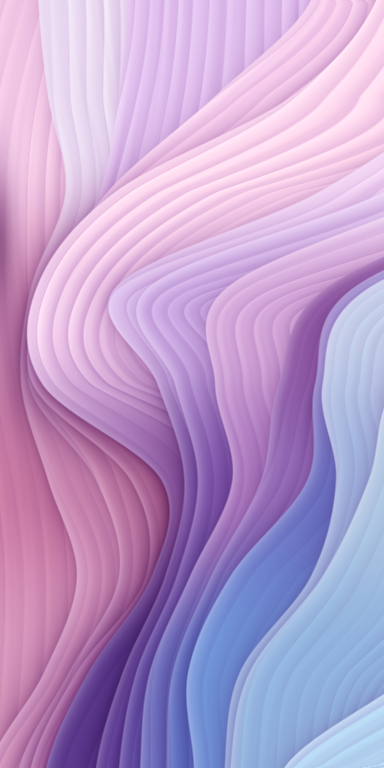
A Shadertoy shader for this background:

```glsl
// Overlapping silk folds sweeping in an S curve from pink through violet to pale blue.

float hash(vec2 p) {
    return fract(sin(dot(p, vec2(127.1, 311.7))) * 43758.5453);
}

float noise(vec2 p) {
    vec2 i = floor(p), f = fract(p);
    f = f * f * (3.0 - 2.0 * f);
    return mix(mix(hash(i), hash(i + vec2(1, 0)), f.x),
               mix(hash(i + vec2(0, 1)), hash(i + vec2(1, 1)), f.x), f.y);
}

// Smooth curve x(v) through nine evenly spaced knots, v running downward
float spline(float knots[9], float v) {
    float s = clamp(v, 0.0, 0.9999) * 8.0;
    int i = int(s);
    float t = fract(s);
    float a = knots[max(i - 1, 0)], b = knots[i];
    float c = knots[i + 1], d = knots[min(i + 2, 8)];
    return b + 0.5 * t * (c - a + t * (2.0 * a - 5.0 * b + 4.0 * c - d
             + t * (3.0 * (b - c) + d - a)));
}

// Four colours blended from top to bottom
vec3 ramp(float v, vec3 a, vec3 b, vec3 c, vec3 d) {
    float t = (v - 0.195) / 0.2215;
    vec3 col = mix(a, b, smoothstep(0.0, 1.0, t));
    col = mix(col, c, smoothstep(1.0, 2.0, t));
    return mix(col, d, smoothstep(2.0, 3.0, t));
}

// Crisp pleats parallel to an edge: a lit rim that falls off into shade
float pleats(float dist, float v, float seed) {
    float q = dist * 23.0 + 1.6 * noise(vec2(dist * 5.0 + seed, v * 4.0));
    float f = fract(q);
    float saw = smoothstep(0.0, 0.13, f) * 2.0 * (1.0 - f) - 0.9;
    float strength = noise(vec2(floor(q) * 3.7 + seed, v * 5.0));
    float fine = noise(vec2(dist * 85.0 + seed, v * 4.0)) - 0.5;
    return saw * (0.15 + 0.95 * strength) + 0.5 * fine;
}

vec3 crease(vec3 cloth, float amount) {
    return cloth * (1.0 + amount * vec3(0.75, 1.25, 0.6));
}

// Lay a sheet of cloth over everything to the right of its edge curve
vec3 drape(vec3 under, vec2 p, float knots[9], vec3 cloth,
           float pleating, float shadow, float seed) {
    float e = 0.004, softness = 0.003;
    float slope = (spline(knots, p.y + e) - spline(knots, p.y - e)) / (4.0 * e);
    float dist = (p.x - spline(knots, p.y)) / sqrt(1.0 + slope * slope);

    float outside = max(-dist, 0.0), inside = max(dist, 0.0);
    float shade = shadow * mix(0.35, 1.0, smoothstep(0.2, 0.6, p.y));
    float falloff = 0.6 * exp(-outside / 0.05) + 0.4 * exp(-outside / 0.012);
    under *= mix(vec3(1.0), vec3(0.6, 0.38, 0.64), shade * falloff);

    cloth = crease(cloth, pleating * pleats(inside, p.y, seed));
    cloth = mix(cloth, vec3(1.0, 0.94, 1.0), 0.3 * exp(-inside / 0.016));
    return mix(under, cloth, smoothstep(-softness, softness, dist));
}

void mainImage(out vec4 fragColor, in vec2 fragCoord) {
    vec2 p = fragCoord / iResolution.xy;
    p.y = 1.0 - p.y;
    float v = p.y;

    // Rose backdrop with a dark crease on the left border
    vec3 col = ramp(v, vec3(0.96, 0.80, 0.91), vec3(0.85, 0.59, 0.74),
                    vec3(0.80, 0.49, 0.65), vec3(0.86, 0.61, 0.75));
    col = crease(col, 0.07 * pleats(p.x + 0.12 * (1.0 - v) * sin(v * 5.0), v, 2.0));
    vec2 border = vec2(p.x / 0.035, (v - 0.31) / 0.09);
    col *= 1.0 - vec3(0.32, 0.45, 0.3) * exp(-dot(border, border));

    // Pale fan at the top, rose ribbon below
    col = drape(col, p, float[9](0.10, 0.125, 0.17, 0.08, 0.055, 0.125, 0.20, 0.115, -0.03),
        ramp(v, vec3(0.92, 0.86, 0.95), vec3(0.86, 0.63, 0.78),
             vec3(0.80, 0.53, 0.69), vec3(0.86, 0.62, 0.77)), 0.07, 0.5, 5.0);
    col = drape(col, p, float[9](0.33, 0.31, 0.26, 0.15, 0.075, 0.25, 0.31, 0.18, 0.05),
        ramp(v, vec3(0.88, 0.75, 0.93), vec3(0.86, 0.66, 0.81),
             vec3(0.78, 0.50, 0.66), vec3(0.84, 0.60, 0.77)), 0.09, 0.3, 11.0);
    col = drape(col, p, float[9](0.81, 0.56, 0.28, 0.12, 0.085, 0.34, 0.38, 0.20, 0.08),
        ramp(v, vec3(0.97, 0.81, 0.93), vec3(0.90, 0.72, 0.86),
             vec3(0.74, 0.45, 0.62), vec3(0.80, 0.55, 0.74)), 0.09, 0.45, 17.0);

    // Great swirl: pink crest, violet trunk
    col = drape(col, p, float[9](0.98, 0.76, 0.30, 0.095, 0.11, 0.42, 0.395, 0.23, 0.12),
        ramp(v, vec3(0.99, 0.84, 0.93), vec3(0.94, 0.79, 0.92),
             vec3(0.55, 0.34, 0.64), vec3(0.37, 0.23, 0.57)), 0.11, 0.95, 23.0);
    col = drape(col, p, float[9](1.5, 1.2, 0.83, 0.30, 0.41, 0.48, 0.43, 0.32, 0.25),
        ramp(v, vec3(0.96, 0.84, 0.96), vec3(0.87, 0.76, 0.94),
             vec3(0.47, 0.31, 0.65), vec3(0.38, 0.25, 0.61)), 0.10, 0.6, 31.0);
    col = drape(col, p, float[9](1.8, 1.4, 1.0, 0.385, 0.455, 0.515, 0.46, 0.355, 0.31),
        ramp(v, vec3(0.92, 0.82, 0.96), vec3(0.80, 0.67, 0.89),
             vec3(0.49, 0.33, 0.67), vec3(0.38, 0.30, 0.66)), 0.08, 0.4, 33.0);

    // Lilac ribbon and its dark violet fold
    col = drape(col, p, float[9](2.1, 1.6, 1.15, 0.59, 0.56, 0.605, 0.495, 0.39, 0.365),
        ramp(v, vec3(0.95, 0.84, 0.96), vec3(0.84, 0.67, 0.86),
             vec3(0.67, 0.47, 0.75), vec3(0.42, 0.43, 0.75)), 0.09, 0.4, 37.0);
    col = drape(col, p, float[9](2.4, 1.9, 1.4, 0.85, 0.725, 0.68, 0.55, 0.45, 0.435),
        ramp(v, vec3(0.75, 0.55, 0.80), vec3(0.58, 0.36, 0.66),
             vec3(0.58, 0.42, 0.72), vec3(0.36, 0.43, 0.76)), 0.09, 0.3, 41.0);

    // Blue sheets on the right
    col = drape(col, p, float[9](2.4, 2.0, 1.5, 0.92, 0.82, 0.80, 0.60, 0.49, 0.505),
        ramp(v, vec3(0.75, 0.75, 0.90), vec3(0.62, 0.54, 0.81),
             vec3(0.42, 0.44, 0.76), vec3(0.44, 0.58, 0.85)), 0.05, 0.35, 47.0);
    col = drape(col, p, float[9](2.5, 2.1, 1.6, 0.96, 0.84, 0.875, 0.81, 0.625, 0.585),
        ramp(v, vec3(0.85, 0.85, 0.93), vec3(0.76, 0.80, 0.91),
             vec3(0.62, 0.70, 0.87), vec3(0.57, 0.70, 0.88)), 0.05, 0.25, 53.0);
    col = drape(col, p, float[9](2.2, 1.9, 1.6, 1.3, 1.03, 0.96, 0.84, 0.65, 0.60),
        ramp(v, vec3(0.85, 0.88, 0.94), vec3(0.82, 0.86, 0.93),
             vec3(0.68, 0.77, 0.88), vec3(0.57, 0.70, 0.87)), 0.05, 0.3, 59.0);
    col = drape(col, p, float[9](2.4, 2.2, 2.1, 2.0, 1.8, 1.6, 1.35, 1.08, 0.74),
        vec3(0.70, 0.82, 0.94), 0.08, 0.3, 61.0);

    fragColor = vec4(clamp(col, 0.0, 1.0), 1.0);
}
```
